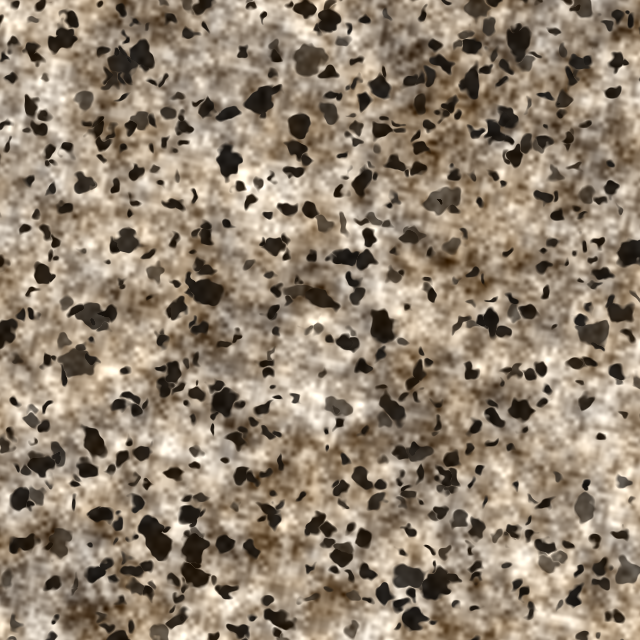
Give the GLSL for this texture, as a Shadertoy shader.

```glsl
// Polished granite: mottled cream and taupe crystals with ragged black mica grains.

const vec3 TAUPE = vec3(0.51, 0.44, 0.36);
const vec3 CREAM = vec3(0.89, 0.83, 0.75);
const vec3 BROWN_BLACK = vec3(0.15, 0.105, 0.055);
const vec3 BLUE_BLACK = vec3(0.11, 0.10, 0.09);
const vec3 TINT_SHIFT = vec3(0.05, -0.01, -0.09);

const float BASE_TONE = 0.43;      // 0 is taupe, 1 is cream
const float PATCH_SCALE = 11.0;    // pale and dark clouds
const float CRYSTAL_SCALE = 27.0;  // single feldspar crystals
const float GRIT_SCALE = 62.0;
const float SPECK_SCALE = 125.0;
const vec4 TONE_WEIGHTS = vec4(0.84, 0.92, 0.88, 0.90);

const float LARGE_CELLS = 18.0;
const float SMALL_CELLS = 36.0;
const float LARGE_SHARE = 0.38;
const float SMALL_SHARE = 0.42;
const float RAGGEDNESS = 0.016;
const float EDGE = 0.0028;         // half width of the soft grain edge

float hash(vec2 p) {
    return fract(sin(dot(p, vec2(127.1, 311.7))) * 43758.5453);
}

vec2 hash2(vec2 p) {
    return vec2(hash(p), hash(p + 47.3));
}

mat2 rotation(float angle) {
    float c = cos(angle), s = sin(angle);
    return mat2(c, s, -s, c);
}

float noise(vec2 p) {
    vec2 cell = floor(p);
    vec2 f = fract(p);
    f = f * f * (3.0 - 2.0 * f);
    return mix(mix(hash(cell), hash(cell + vec2(1.0, 0.0)), f.x),
               mix(hash(cell + vec2(0.0, 1.0)), hash(cell + 1.0), f.x), f.y);
}

// Displacement that breaks up the outlines of the grains
vec2 raggedOffset(vec2 uv) {
    vec2 coarse = vec2(noise(uv * 48.0 + 3.7), noise(uv * 48.0 + 61.2)) - 0.5;
    vec2 fine = vec2(noise(uv * 105.0 + 19.4), noise(uv * 105.0 + 83.9)) - 0.5;
    return RAGGEDNESS * (coarse + 0.6 * fine);
}

// Coverage by scattered, randomly turned ellipses, one at most per cell
float grainLayer(vec2 uv, float cells, float share, float seed) {
    vec2 p = uv * cells;
    vec2 home = floor(p);
    float coverage = 0.0;
    for (int y = -1; y <= 1; y++) {
        for (int x = -1; x <= 1; x++) {
            vec2 cell = home + vec2(x, y);
            vec2 id = cell + seed;
            float cluster = noise(cell / cells * 9.0 + seed);
            float present = step(hash(id + 5.1), share * (0.5 + cluster));
            vec2 center = cell + hash2(id);
            float size = hash(id + 11.7);
            float radius = mix(0.19, 0.43, size * size);
            float stretch = mix(1.0, 1.35, hash(id + 23.9));
            vec2 q = rotation(6.2832 * hash(id + 31.3)) * (p - center);
            float d = (length(q * vec2(1.0 / stretch, stretch)) - radius) / cells;
            float opacity = mix(0.62, 1.0, smoothstep(0.0, 0.45, hash(id + 71.9)));
            float cover = 1.0 - smoothstep(-EDGE, EDGE, d);
            coverage = max(coverage, present * opacity * cover);
        }
    }
    return coverage;
}

// Pale ground from four sizes of mottling
vec3 feldspar(vec2 uv) {
    vec4 mottling = vec4(noise(rotation(0.4) * uv * PATCH_SCALE + 7.0),
                         noise(rotation(1.1) * uv * CRYSTAL_SCALE + 29.0),
                         noise(rotation(0.7) * uv * GRIT_SCALE + 53.0),
                         noise(rotation(0.2) * uv * SPECK_SCALE + 91.0));
    float tone = BASE_TONE + dot(mottling - 0.5, TONE_WEIGHTS);
    float tint = 0.6 * noise(uv * 14.0 + 37.0) + 0.4 * noise(uv * 45.0 + 73.0) - 0.5;
    return mix(TAUPE, CREAM, tone) + TINT_SHIFT * tint;
}

void mainImage(out vec4 fragColor, in vec2 fragCoord) {
    vec2 uv = fragCoord / iResolution.y;
    vec3 color = feldspar(uv);

    // Black grains over the ground
    vec2 ragged = uv + raggedOffset(uv);
    float cover = max(grainLayer(ragged, LARGE_CELLS, LARGE_SHARE, 13.0),
                      grainLayer(ragged, SMALL_CELLS, SMALL_SHARE, 137.0));
    vec3 mica = mix(BROWN_BLACK, BLUE_BLACK, noise(uv * 20.0 + 17.0));
    mica += 0.09 * (noise(uv * 95.0 + 43.0) - 0.5);
    color = mix(color, mica, cover);

    fragColor = vec4(clamp(color, 0.0, 1.0), 1.0);
}
```
